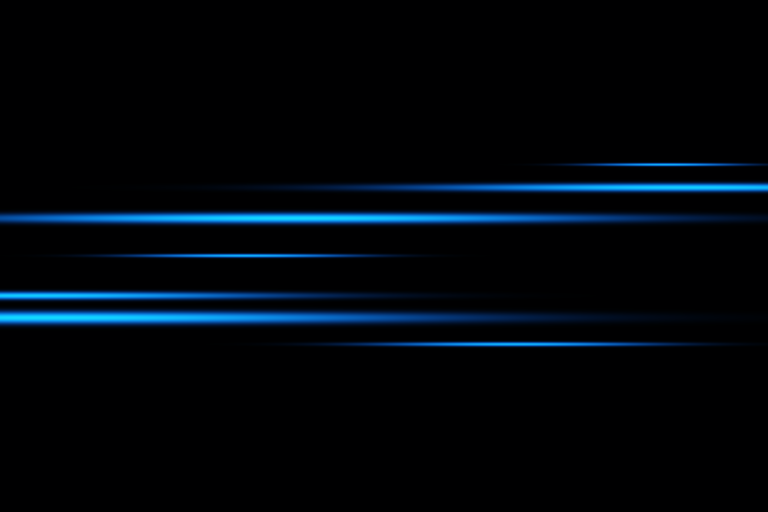
This background is drawn by a Shadertoy shader. Its source:

```glsl
const int STREAK_COUNT = 7;

// Each streak: centre x, centre y, half length, half thickness
const vec4 STREAKS[STREAK_COUNT] = vec4[STREAK_COUNT](
    vec4(0.866, 0.6785, 0.090, 0.0026),
    vec4(0.892, 0.6338, 0.325, 0.0068),
    vec4(0.378, 0.5738, 0.371, 0.0085),
    vec4(0.319, 0.5006, 0.132, 0.0031),
    vec4(0.026, 0.4225, 0.306, 0.0064),
    vec4(0.052, 0.3795, 0.449, 0.0102),
    vec4(0.668, 0.3277, 0.165, 0.0036)
);

// Soft falloff that equals one at the centre
float bell(float offset, float width) {
    float d = offset / width;
    return exp(-d * d);
}

// Light of one streak; thin streaks are slightly dimmer
float streakLight(vec2 uv, vec2 centre, float halfLength, float halfThickness) {
    float peak = mix(0.80, 1.0, smoothstep(0.002, 0.009, halfThickness));
    return peak * bell(uv.x - centre.x, halfLength)
                * bell(uv.y - centre.y, halfThickness);
}

// Black through deep blue to cyan; blue saturates before green
vec3 electricBlue(float light) {
    float t = clamp(light, 0.0, 1.0);
    return vec3(0.07 * t, 0.85 * t, 1.0 - pow(1.0 - t, 2.2));
}

void mainImage(out vec4 fragColor, in vec2 fragCoord) {
    vec2 uv = fragCoord / iResolution.xy;

    // Gather the light of all streaks
    float light = 0.0;
    for (int i = 0; i < STREAK_COUNT; i++) {
        vec4 streak = STREAKS[i];
        light += streakLight(uv, streak.xy, streak.z, streak.w);
    }

    // Tint over a near-black backdrop
    vec3 backdrop = vec3(0.0, 0.0, 0.004);
    fragColor = vec4(max(backdrop, electricBlue(light)), 1.0);
}
```
